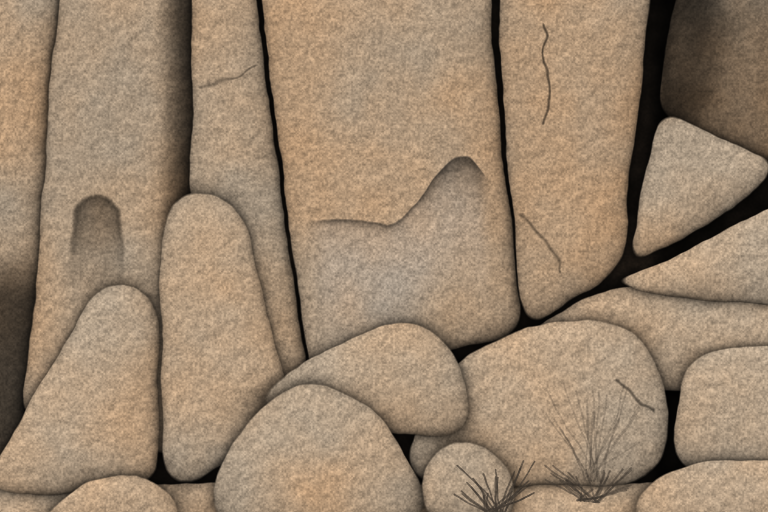
This texture is drawn by a Shadertoy shader. Its source:

```glsl
// Weathered granite slabs standing behind a pile of rounded boulders.

vec3 col;
vec2 p;

float hash(vec2 v) {
  vec3 q = fract(v.xyx * .1031);
  q += dot(q, q.yzx + 33.33);
  return fract((q.x + q.y) * q.z);
}

float noise(vec2 v) {
  vec2 i = floor(v), f = fract(v), e = vec2(0, 1);
  f *= f * (3. - 2. * f);
  return mix(mix(hash(i), hash(i + e.yx), f.x),
             mix(hash(i + e), hash(i + e.yy), f.x), f.y);
}

float fbm(vec2 v) {
  float sum = 0., amp = .5;
  for (int i = 0; i < 4; i++) {
    sum += amp * noise(v);
    v = v * 2. + 17.;
    amp *= .5;
  }
  return sum;
}

float smoothMax(float a, float b, float k) {
  float h = max(k - abs(a - b), 0.);
  return max(a, b) + h * h / k * .25;
}

float edgeDist(vec2 v, vec2 a, vec2 b) {
  vec2 e = normalize(b - a);
  return dot(v - a, vec2(-e.y, e.x));
}

// Convex quad with clockwise corners and softened joints
float quadDist(vec2 v, vec4 ab, vec4 cd, float k) {
  float d = smoothMax(edgeDist(v, ab.xy, ab.zw), edgeDist(v, ab.zw, cd.xy), k);
  d = smoothMax(d, edgeDist(v, cd.xy, cd.zw), k);
  return smoothMax(d, edgeDist(v, cd.zw, ab.xy), k);
}

// One rock and its contact shadow; corners in hundredths of the height
void rock(vec4 ab, vec4 cd, float k, float warm) {
  ab *= .01; cd *= .01; k *= .01;
  float d = quadDist(p, ab, cd, k), inner = min(d, 0.);
  float facing = (quadDist(p + vec2(-.006, .02), ab, cd, k) - d) / .021;
  float stain = fbm(p * 5. + ab.xy * 40.) - .47;
  vec3 c = mix(vec3(.72, .645, .555), vec3(.67, .545, .42), clamp(warm + stain * 1.8, 0., 1.));
  c *= 1. + .35 * stain;
  c *= 1. + exp(inner / .035) * (.2 * facing - .08);
  c *= 1. - exp(inner / .006) * (.35 - .25 * facing);
  col *= 1. - .55 * exp(-max(d, 0.) / .01);
  float px = 1. / iResolution.y;
  col = mix(col, c, smoothstep(px, -px, d));
}

// Slab running off the top; base holds its lower right and left corners
void slab(vec2 top, vec4 base, float warm) {
  rock(vec4(top.x, 105, top.y, 105), base, 6., warm);
}

void boulder(vec4 ab, vec4 cd, float k) { rock(ab, cd, k, .3); }

float segment(vec2 v, vec2 a, vec2 b) {
  vec2 e = b - a;
  return length(v - a - e * clamp(dot(v - a, e) / dot(e, e), 0., 1.));
}

void crack(vec4 ends, float depth) {
  vec2 v = p + .018 * (vec2(noise(p * 28.), noise(p.yx * 28.)) - .5);
  col *= 1. - depth * smoothstep(.005, 0., segment(v, ends.xy, ends.zw));
}

// Fan of dry twigs growing from a root
void shrub(vec2 root, vec2 size, float strength) {
  for (float i = 0.; i < 24.; i++) {
    vec2 r = vec2(hash(vec2(i, root.x * 90.)), hash(vec2(root.x * 90., i)));
    vec2 base = root + vec2((r.y - .5) * size.x * .5, 0);
    vec2 tip = root + size * vec2(r.x * 2. - 1., .3 + .7 * r.y);
    float d = segment(p, base, tip);
    col = mix(col, vec3(.25, .22, .19), strength * smoothstep(.003, .0005, d));
  }
}

void mainImage(out vec4 fragColor, in vec2 fragCoord) {
  vec2 uv = fragCoord / iResolution.y;
  p = uv + .022 * (vec2(fbm(uv * 9.), fbm(uv.yx * 9.)) - .47);
  col = vec3(.2, .16, .125) * (.6 + fbm(uv * 30.));

  // Left slabs, the lowest part darkened by varnish
  slab(vec2(-10, 12), vec4(4.5, 10, -10, 0), .5);
  col *= 1. - .6 * smoothstep(.54, .41, p.y);
  slab(vec2(12, 38), vec4(38, 10, 4.5, 18), .55);
  col *= 1. - .6 * smoothstep(.3, .37, p.x) * smoothstep(.45, .6, p.y);

  // Arched hollow, deepest under its crown
  vec2 arch = p - vec2(.187, .578);
  float hollow = length(vec2(arch.x, max(arch.y, 0.))) - .043 + .12 * min(arch.y, 0.);
  col *= 1. - smoothstep(.006, -.006, hollow) * smoothstep(-.17, .03, arch.y)
            * (.3 + .4 * exp(min(hollow, 0.) / .01));
  slab(vec2(38, 49.3), vec4(60.5, 24, 37, 20), .45);
  crack(vec4(.39, .83, .5, .87), .3);

  // Central slab with a scar and a paler face below it
  slab(vec2(50.3, 95), vec4(102, 36, 61, 24), .55);
  float scar = .573 + .12 * smoothstep(.76, .91, p.x) - .05 * smoothstep(.915, .97, p.x)
             - .01 * exp(-abs(p.x - .755) / .03);
  float below = scar - p.y, reach = mix(.009, .035, smoothstep(.8, .9, p.x));
  float under = smoothstep(-.002, .004, below)
              * smoothstep(.59, .65, p.x) * smoothstep(.965, .93, p.x);
  col *= mix(vec3(1), vec3(1.01, 1.04, 1.09), under * smoothstep(.3, .1, below));
  col *= 1. - .65 * under * exp(-max(below, 0.) / reach);

  // Shaded overhang, right-hand slabs and the wedge
  slab(vec2(132, 160), vec4(160, 64, 128, 77), .8);
  col *= mix(1., .3 + .42 * smoothstep(1.3, 1.44, p.x + .2 * fbm(p * 8.) - .1),
             smoothstep(1.25, 1.3, p.x));
  boulder(vec4(88, 29, 120, 44), vec4(160, 41, 160, 20), 3.);
  boulder(vec4(119, 44, 160, 64), vec4(160, 39.5, 120, 43.5), 3.);
  boulder(vec4(129, 78.5, 152.5, 67.5), vec4(149, 62, 122, 48), 5.);
  slab(vec2(96.7, 127.5), vec4(121, 46, 102, 36), .6);
  crack(vec4(1.065, .95, 1.07, .76), .5);
  crack(vec4(1.02, .58, 1.1, .47), .35);

  // Sand floor and boulders, from back to front
  boulder(vec4(-10, 5.5, 160, 5.5), vec4(160, -20, -10, -20), 2.);
  boulder(vec4(75, 5, 93, 37), vec4(128, 37.5, 132, 5), 14.);
  crack(vec4(1.2, .26, 1.28, .2), .45);
  boulder(vec4(131, 8, 133, 31), vec4(160, 33, 160, 5), 9.);
  boulder(vec4(-4, 3, 20, 46.5), vec4(31, 43.5, 31.2, 5), 7.);
  boulder(vec4(32, 2, 31.3, 62.5), vec4(46.5, 62.5, 58, 17), 10.);
  boulder(vec4(45, 19, 74, 39), vec4(88, 36.5, 94, 14), 10.);
  boulder(vec4(37, -3, 53, 26), vec4(70, 26.5, 88, -3), 13.);
  boulder(vec4(81, -3, 84, 15), vec4(98, 14, 103, -3), 10.);
  boulder(vec4(120, -3, 130, 10), vec4(160, 10, 160, -10), 9.);
  boulder(vec4(4, -5, 18, 8.5), vec4(30, 8.5, 38, -3), 8.);

  // Dry brush
  shrub(vec2(.97, 0), vec2(.08, .1), .65);
  shrub(vec2(1.15, .02), vec2(.09, .07), .5);
  shrub(vec2(1.16, .06), vec2(.1, .22), .2);

  // Pitted relief and mineral speckle
  float relief = fbm(uv * 65.) - fbm(uv * 65. + vec2(-.25, .45));
  float speckle = noise(uv * 230.) + noise(uv * 330.) - 1.;
  fragColor = vec4(clamp(col * (1. + .28 * relief + .18 * speckle), 0., 1.), 1);
}
```
